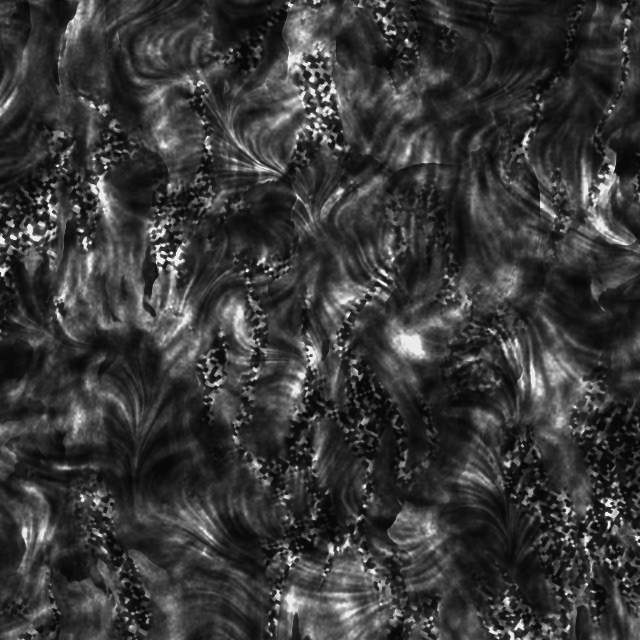
A three.js fragment shader for this texture:

```glsl
varying vec2 vUv;

const float MEDIAN_GREY = 0.2;
const float CONTRAST = 0.72;
const int SMEAR_STEPS = 14;

float hash(vec2 p) {
  return fract(sin(dot(p, vec2(127.1, 311.7))) * 43758.5453);
}

float noise(vec2 p) {
  vec2 cell = floor(p);
  vec2 f = fract(p);
  f = f * f * (3.0 - 2.0 * f);
  float low = mix(hash(cell), hash(cell + vec2(1.0, 0.0)), f.x);
  float high = mix(hash(cell + vec2(0.0, 1.0)), hash(cell + vec2(1.0)), f.x);
  return mix(low, high, f.y);
}

mat2 rotation(float angle) {
  float c = cos(angle);
  float s = sin(angle);
  return mat2(c, s, -s, c);
}

// Fractal noise scaled to zero mean and unit deviation
float clouds(vec2 p) {
  float sum = 0.0;
  float amplitude = 0.5;
  for (int i = 0; i < 5; i++) {
    sum += amplitude * noise(p);
    p = rotation(0.6) * p * 2.03 + 17.3;
    amplitude *= 0.5;
  }
  return (sum - 0.484) / 0.124;
}

vec2 swirl(vec2 p, float scale, float amount) {
  vec2 offset = vec2(noise(p * scale + 3.7), noise(p * scale + 41.2));
  return p + amount * (offset - 0.5);
}

// Brush direction, mostly upright with a lean to the left
vec2 flowDirection(vec2 p) {
  float angle = 2.0 + 4.0 * (noise(p * 7.0 + 8.1) - 0.5);
  return vec2(cos(angle), sin(angle));
}

// Noise averaged along the flow: x holds fine strands, y broad strokes
vec2 smear(vec2 p, float span) {
  float stepLength = span / float(SMEAR_STEPS);
  vec2 sum = vec2(0.0);
  for (int i = 0; i < SMEAR_STEPS; i++) {
    sum += vec2(noise(p * 150.0), noise(p * 55.0 + 23.0));
    p += stepLength * flowDirection(p);
  }
  return (sum / float(SMEAR_STEPS) - 0.5) / vec2(0.085, 0.13);
}

// Ragged upright bands in which the grains gather
float grainBands(vec2 p) {
  float band = 1.0 - smoothstep(0.1, 0.8, abs(clouds(p * vec2(11.0, 4.5) + 61.0)));
  return band * smoothstep(0.3, 0.55, noise(p * vec2(8.0, 5.0) + 12.0));
}

float grains(vec2 p, float scale) {
  return clamp((noise(rotation(0.5) * p * scale) - 0.53) * 5.5, -1.0, 1.0);
}

void main() {
  vec2 folded = swirl(swirl(vUv, 7.0, 0.09), 22.0, 0.025);

  // Two overlapping sheets with a crisp torn border
  float border = clouds(folded * vec2(10.0, 6.0) + 5.0);
  float upright = clouds(folded * vec2(14.0, 7.0) + 11.0);
  float leaning = clouds(rotation(0.7) * folded * vec2(18.0, 9.0) + 37.0);
  float tone = 0.62 * mix(upright, leaning - 0.2, smoothstep(-0.08, 0.08, border));

  // Bright creases along parts of the border
  float crease = exp(-abs(border) * 9.0);
  tone += 0.7 * crease * smoothstep(0.45, 0.75, noise(folded * 13.0 + 71.0));

  // Short brushed strokes, patches of fine strands and rough crumbs
  vec2 strokes = smear(swirl(vUv, 14.0, 0.03), 0.055);
  float strandPatch = smoothstep(0.35, 0.7, noise(folded * 9.0 + 29.0));
  tone += 0.34 * strokes.y + mix(0.12, 0.46, strandPatch) * strokes.x;
  tone += mix(0.38, 0.14, strandPatch) * clouds(folded * vec2(48.0, 34.0) + 83.0);

  // Gritty speckle and an overall tooth
  vec2 gritPlace = swirl(vUv, 30.0, 0.008);
  float bands = grainBands(folded);
  float grit = grains(gritPlace, 190.0) + 0.4 * grains(gritPlace + 0.37, 95.0);
  tone = mix(tone, 0.75 * tone + 1.25 * grit, bands);
  tone += 0.5 * (noise(vUv * 240.0) - 0.5);

  float grey = clamp(MEDIAN_GREY * exp(CONTRAST * tone), 0.03, 0.92);
  gl_FragColor = vec4(vec3(grey), 1.0);
}
```
